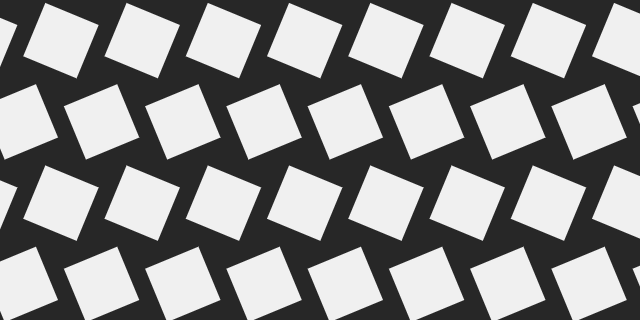
Reproduce this pattern procedurally as a Shadertoy shader.

```glsl
const float TILE = 65.0 / 256.0;       // cell size in canvas heights
const float HALF_SIDE = 23.1 / 65.0;   // half the square's side, in cells
const float TILT = radians(22.5);
const vec3 INK = vec3(0.153);
const vec3 PAPER = vec3(0.941);

vec2 rotate(vec2 p, float angle) {
    float c = cos(angle), s = sin(angle);
    return vec2(c * p.x + s * p.y, c * p.y - s * p.x);
}

float squareDistance(vec2 p, float halfSide) {
    vec2 d = abs(p) - halfSide;
    return length(max(d, 0.0)) + min(max(d.x, d.y), 0.0);
}

// Staggered rows of squares that lean in alternate directions
float tiltedSquares(vec2 cell, float halfSide, float tilt) {
    float lean = mod(floor(cell.y), 2.0) < 0.5 ? 1.0 : -1.0;
    vec2 local = fract(cell + vec2(-0.25 * lean, 0.0)) - 0.5;
    return squareDistance(rotate(local, lean * tilt), halfSide);
}

void mainImage(out vec4 fragColor, in vec2 fragCoord) {
    // Cells are counted downward from the top edge
    vec2 uv = fragCoord / iResolution.y;
    vec2 cell = vec2(uv.x, 1.0 - uv.y) / TILE;

    float pixel = 1.0 / (iResolution.y * TILE);
    float dist = tiltedSquares(cell, HALF_SIDE, TILT);
    float coverage = clamp(0.5 - dist / pixel, 0.0, 1.0);

    fragColor = vec4(mix(INK, PAPER, coverage), 1.0);
}
```
